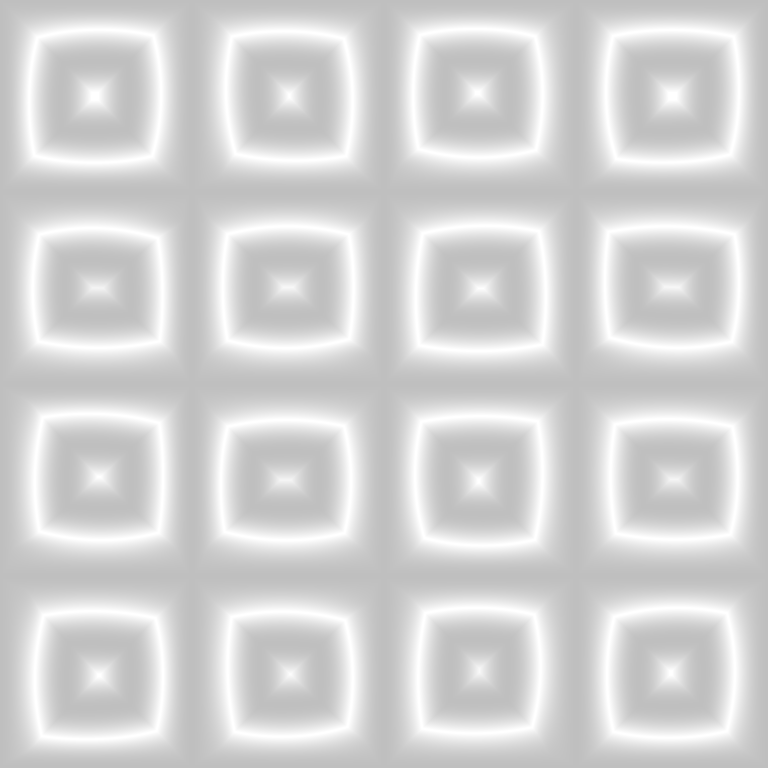
Write a Shadertoy shader that draws this pattern.

```glsl
// Four by four glowing pillow frames on grey, each slightly uneven.
// Four bowed, jittered side distances merge by max into one field; a
// folded sine of it lights the frame and the small spark at its centre.

float hash(vec3 p) {
    p = fract(p * vec3(0.1031, 0.1130, 0.0973) + 0.17);
    p += dot(p, p.yzx + 33.33);
    return fract((p.x + p.y) * p.z);
}

// Signed distance to the frame, in cell units: 0 on it, 0.165 at the cell border
float frameDistance(vec2 p, vec2 cell) {
    float d = -0.33;
    for (int i = 0; i < 4; i++) {
        float side = float(i);
        float shift = mix(-0.018, 0.026, hash(vec3(cell, side + 1.0)));
        float tilt = mix(-0.035, 0.035, hash(vec3(cell, side + 11.0)));
        float bow = mix(0.30, 0.46, hash(vec3(cell, side + 21.0)));

        // Unevenness fades to nothing at the cell border, so neighbours join
        float fade = 1.0 - smoothstep(0.3, 0.5, p.x);
        float bend = shift + tilt * p.y + bow * p.y * p.y;
        d = max(d, p.x - 0.335 + fade * bend);

        p = vec2(p.y, -p.x); // next side
    }
    return d;
}

void mainImage(out vec4 fragColor, in vec2 fragCoord) {
    vec2 grid = 4.0 * fragCoord / iResolution.xy;
    float pixel = 4.0 / min(iResolution.x, iResolution.y);

    float d = frameDistance(fract(grid) - 0.5, floor(grid));

    // Crests at the frame and the centre, troughs between and at the border
    float wave = sin(d * 3.14159 / 0.33);
    float fold = sqrt(wave * wave + pixel * pixel);
    float glow = pow(clamp(1.03 - fold, 0.0, 1.0), 1.15);

    fragColor = vec4(vec3(mix(0.745, 1.0, glow)), 1.0);
}
```
